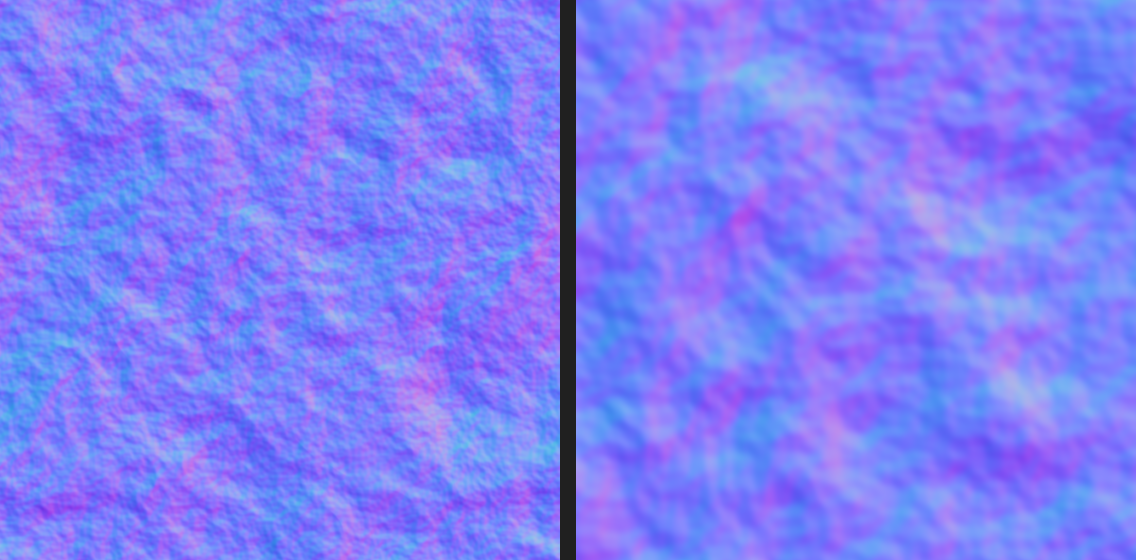
Left: the whole. Right: its middle third, enlarged.
Write a three.js fragment shader that draws this texture map.

```glsl
varying vec2 vUv;

const int OCTAVES = 6;
const int RIDGED_OCTAVES = 3;          // the broadest octaves carry sharp crests
const float BASE_CELLS = 3.0;          // whole number keeps the tile seamless
const float OCTAVE_SLOPE = 0.177;      // steepness the broadest octave adds
const float SLOPE_GAIN = 0.875;
const float RIDGE_SHARE = 0.6;
const float CREST_ROUNDING = 0.03;
const float WARP_CELLS = 6.0;
const float WARP_AMOUNT = 0.012;
const float SAMPLE_STEP = 0.0017;      // half width of the slope filter
const vec2 RELIEF = vec2(1.1, 0.99);
const vec3 TINT = vec3(1.0, 1.0, 0.993);
const float TAU = 6.2831853;

// Unit gradient of a lattice point, wrapped at the period
vec2 latticeGradient(vec2 cell, float period, float seed) {
  cell = floor(mod(cell + 0.5, period));
  float phase = dot(cell, vec2(12.9898, 78.233)) + seed * 37.719;
  float angle = TAU * fract(sin(phase) * 43758.55);
  return vec2(cos(angle), sin(angle));
}

// Tiling gradient noise
float gradientNoise(vec2 p, float period, float seed) {
  vec2 cell = floor(p);
  vec2 f = p - cell;
  vec2 fade = f * f * f * (f * (f * 6.0 - 15.0) + 10.0);
  vec2 right = vec2(1.0, 0.0);
  vec2 up = vec2(0.0, 1.0);
  float a = dot(latticeGradient(cell, period, seed), f);
  float b = dot(latticeGradient(cell + right, period, seed), f - right);
  float c = dot(latticeGradient(cell + up, period, seed), f - up);
  float d = dot(latticeGradient(cell + 1.0, period, seed), f - 1.0);
  return mix(mix(a, b, fade.x), mix(c, d, fade.x), fade.y);
}

// Rough stone: warped ridges below, fine grain on top
float stoneHeight(vec2 uv) {
  vec2 warp = vec2(gradientNoise(uv * WARP_CELLS, WARP_CELLS, 11.0),
                   gradientNoise(uv * WARP_CELLS + 0.5, WARP_CELLS, 12.0));
  vec2 p = uv + WARP_AMOUNT * warp;
  float height = 0.0;
  float cells = BASE_CELLS;
  float slope = OCTAVE_SLOPE;
  for (int i = 0; i < OCTAVES; i++) {
    float seed = float(i) + 1.0;
    float n = gradientNoise(p * cells + seed * vec2(0.37, 0.61), cells, seed);
    float ridge = -sqrt(n * n + CREST_ROUNDING * CREST_ROUNDING);
    if (i < RIDGED_OCTAVES) n = mix(n, ridge, RIDGE_SHARE);
    height += n * slope / cells;
    cells *= 2.0;
    slope *= SLOPE_GAIN;
  }
  return height;
}

void main() {
  // Central differences give the surface slope
  vec2 dx = vec2(SAMPLE_STEP, 0.0);
  vec2 dy = vec2(0.0, SAMPLE_STEP);
  vec2 slope = vec2(stoneHeight(vUv + dx) - stoneHeight(vUv - dx),
                    stoneHeight(vUv + dy) - stoneHeight(vUv - dy));
  slope /= 2.0 * SAMPLE_STEP;

  // Pack the unit normal into colour
  vec3 normal = normalize(vec3(-slope * RELIEF, 1.0));
  gl_FragColor = vec4((normal * 0.5 + 0.5) * TINT, 1.0);
}
```
